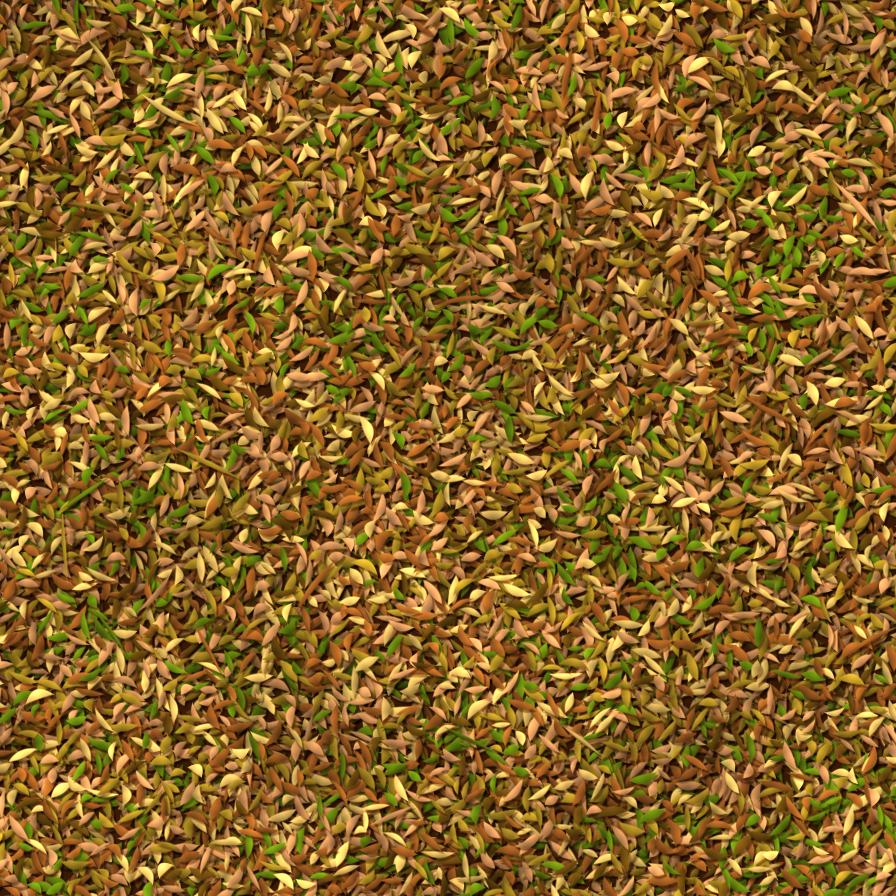
Reproduce this texture procedurally as a WebGL 1 fragment shader.

```glsl
precision highp float;

uniform vec2 u_resolution;

const int LAYERS = 7;
const float CELL = 0.0205;            // spacing of blades
const float BLADE_LENGTH = 0.0128;    // half length
const float BLADE_WIDTH = 0.0042;     // half width
const float STALK_CELL = 0.075;
const float STALK_SHARE = 0.13;
const float SOFTNESS = 0.0007;
const float SHADOW_DEPTH = 0.62;
const vec2 SHADOW_SHIFT = vec2(0.0022, -0.0028);
const float LEAN = 0.65;              // favoured blade direction
const float LEAN_SPREAD = 2.6;
const float GREEN_SHARE = 0.13;

const vec3 SOIL = vec3(0.22, 0.10, 0.02);
const vec3 STRAW = vec3(0.90, 0.73, 0.37);
const vec3 TAN = vec3(0.80, 0.55, 0.33);
const vec3 RUST = vec3(0.60, 0.34, 0.12);
const vec3 OLIVE = vec3(0.63, 0.50, 0.12);
const vec3 DARK_OLIVE = vec3(0.38, 0.26, 0.05);
const vec3 GREEN = vec3(0.38, 0.49, 0.05);

vec4 hash4(vec2 p) {
  vec4 q = fract(p.xyxy * vec4(0.1031, 0.1030, 0.0973, 0.1099));
  q += dot(q, q.wzxy + 33.33);
  return fract((q.xxyz + q.yzzw) * q.zywx);
}

// Layered sines: broad patches in -1..1
float patches(vec2 p) {
  float a = sin(p.x * 13.0 + 2.0 * sin(p.y * 9.0 + 1.0));
  float b = sin(p.y * 17.0 - p.x * 8.0 + 1.7 * sin(p.x * 15.0));
  float c = sin(p.x * 31.0 + p.y * 27.0 + 2.0 * sin(p.y * 23.0));
  return 0.4 * a + 0.35 * b + 0.25 * c;
}

vec3 bladeColor(float pick, float patchValue) {
  float green = GREEN_SHARE * (1.0 + 0.9 * patchValue);
  if (pick < green) return GREEN;
  float rest = (pick - green) / (1.0 - green);
  if (rest < 0.20) return STRAW;
  if (rest < 0.43) return TAN;
  if (rest < 0.69) return RUST;
  if (rest < 0.91) return OLIVE;
  return DARK_OLIVE;
}

// Signed distance to a bent, pointed blade
float bladeDistance(vec2 q, float halfLength, float halfWidth, float bend) {
  float t = q.x / halfLength;
  float side = q.y - bend * halfWidth * (t * t - 0.4);
  return abs(side) - halfWidth * (1.0 - t * t);
}

// Paints one jittered layer of blades with their shadows
vec3 paintLayer(vec3 color, vec2 p, float cell, vec2 size, float share,
                float tone, float seed) {
  float edge = SOFTNESS + 0.5 / u_resolution.y;
  vec2 home = floor(p / cell);
  for (int j = -1; j <= 1; j++) {
    for (int i = -1; i <= 1; i++) {
      vec2 id = home + vec2(float(i), float(j));
      vec4 place = hash4(id + seed * 17.3 + 5.0);
      vec4 look = hash4(id + seed * 29.7 + 211.0);
      if (look.w > share) continue;

      vec2 center = (id + place.xy) * cell;
      float angle = LEAN + LEAN_SPREAD * (place.z + place.w - 1.0);
      float c = cos(angle);
      float s = sin(angle);
      mat2 turn = mat2(c, -s, s, c);
      float halfLength = size.x * mix(0.65, 1.4, look.x);
      float halfWidth = size.y * mix(0.65, 1.3, look.y);
      float bend = 2.4 * (fract(look.x * 7.0) - 0.5);

      vec2 q = turn * (p - center);
      vec2 qs = turn * (p - center - SHADOW_SHIFT);
      float d = bladeDistance(q, halfLength, halfWidth, bend);
      float ds = bladeDistance(qs, halfLength, halfWidth * 1.1, bend);
      float shadow = 1.0 - smoothstep(-0.0015, 0.0015, ds);
      color = mix(color, color * vec3(0.9, 0.75, 0.5), shadow * SHADOW_DEPTH);
      color *= 1.0 - 0.45 * shadow * SHADOW_DEPTH;

      // Lit upper side, varied tone and faint fibres
      vec3 tint = bladeColor(look.z, patches(center));
      float lit = clamp(q.y / halfWidth * (c < 0.0 ? -1.0 : 1.0), -1.0, 1.0);
      float fibre = 0.05 * sin(q.x / halfLength * 5.0 + look.y * 40.0);
      float light = 1.0 + 0.22 * lit + fibre + 0.35 * (fract(look.y * 9.0) - 0.5);
      float cover = 1.0 - smoothstep(-edge, edge, d);
      color = mix(color, tint * light * tone, cover);
    }
  }
  return color;
}

void main() {
  vec2 p = gl_FragCoord.xy / u_resolution.y;
  vec3 color = SOIL;
  vec2 bladeSize = vec2(BLADE_LENGTH, BLADE_WIDTH);

  for (int k = 0; k < LAYERS; k++) {
    float depth = float(k) / float(LAYERS - 1);
    vec2 shift = vec2(0.37, 0.61) * float(k) * CELL;
    color = paintLayer(color, p + shift, CELL, bladeSize, 0.9,
                       mix(0.68, 1.08, depth), float(k));
  }

  // Sparse long stalks on top
  color = paintLayer(color, p, STALK_CELL, vec2(0.028, 0.0028), STALK_SHARE, 1.0, 9.0);

  color *= 1.0 + 0.10 * patches(p.yx * 0.8 + 3.1);
  gl_FragColor = vec4(clamp(color, 0.0, 1.0), 1.0);
}
```
